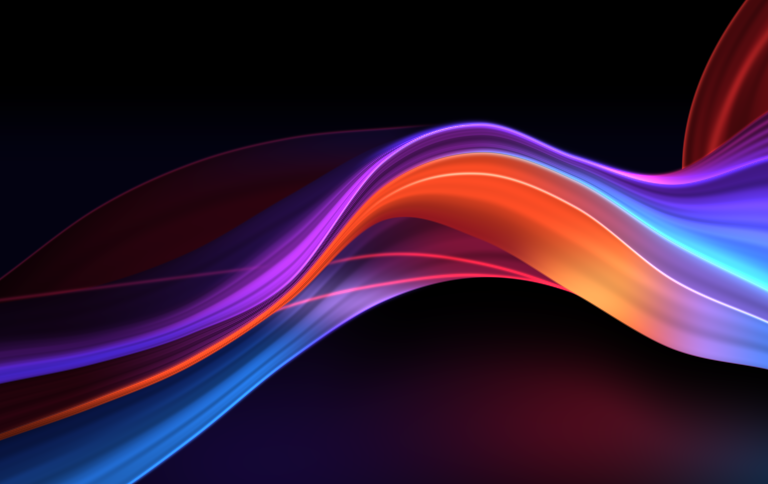
This background is drawn by a Shadertoy shader. Its source:

```glsl
#define INK vec3(.01, .008, .065)
#define MAROON vec3(.15, .012, .05)
#define WINE vec3(.38, .06, .17)
#define INDIGO vec3(.12, .055, .3)
#define VIOLET vec3(.3, .16, .88)
#define MAGENTA vec3(.66, .2, .86)
#define EMBER vec3(.9, .27, .13)
#define GOLD vec3(1, .68, .36)
#define AZURE vec3(.2, .52, .95)
#define CYAN vec3(.25, .85, 1)
#define LAVENDER vec3(.62, .46, .84)

float hash(vec2 p) { return fract(sin(dot(p, vec2(127.1, 311.7))) * 43758.5); }

float noise(vec2 p) {
  vec2 i = floor(p), f = fract(p);
  f *= f * (3. - 2. * f);
  return mix(mix(hash(i), hash(i + vec2(1, 0)), f.x),
             mix(hash(i + vec2(0, 1)), hash(i + 1.), f.x), f.y);
}

// Streaks along a ribbon; s runs across it
float silk(float s, float x) {
  return .55 + .54 * noise(vec2(s * 6., x * 2.)) + .36 * noise(vec2(s * 17., x * 3.));
}

// Smooth height through nine even knots
float curve(float x, float k[9]) {
  float t = clamp(x, 0., 1.) * 8.;
  int i = min(int(t), 7);
  t -= float(i);
  float b = k[i], c = k[i + 1];
  float a = i > 0 ? k[max(i - 1, 0)] : 2. * b - c;
  float d = i < 7 ? k[min(i + 2, 8)] : 2. * c - b;
  return b + .5 * t * (c - a + t * (2. * a - 5. * b + 4. * c - d + t * (3. * (b - c) + d - a)));
}

float ramp(float a, float b, float x) {
  float t = clamp((x - a) / (b - a), 0., 1.);
  return t * t * (3. - 2. * t);
}
float edge(float d) { return ramp(-1., 1., d / (fwidth(d) + 1e-5)); }
float band(float top, float low, float y) { return edge(top - y) * edge(y - low); }
float line(float d, float w) { return exp(-d * d / (w * w)); }
float span(float a, float b, float x) { return ramp(a, a + .1, x) * ramp(b, b - .1, x); }
float glow(vec2 p, vec2 c, vec2 r) { p = (p - c) / r; return exp(-dot(p, p)); }

void mainImage(out vec4 fragColor, in vec2 fragCoord) {
  vec2 p = fragCoord / iResolution.xy;
  float x = p.x, y = p.y;

  // Ribbon outlines
  float veil = curve(x, float[9](.423, .568, .662, .714, .734, .742, .7, .66, .62));
  float haze = curve(x, float[9](.373, .409, .481, .595, .703, .745, .67, .61, .67));
  float crest = curve(x, float[9](.315, .332, .394, .548, .689, .743, .674, .618, .672));
  float fold = curve(x, float[9](.207, .249, .311, .415, .666, .743, .674, .618, .672));
  float rim = curve(x, float[9](.104, .176, .261, .394, .614, .685, .627, .502, .402));
  float glint = curve(x, float[9](.1, .172, .255, .385, .59, .641, .571, .423, .334));
  float belly = curve(x, float[9](.09, .16, .245, .375, .545, .506, .392, .28, .237));
  float under = curve(x, float[9](-.16, -.048, .093, .253, .378, .427, .392, .28, .237));
  float seam = curve(x, float[9](.2, .26, .33, .43, .474, .456, .392, .28, .237));
  float hem = curve(x, float[9](.09, .18, .285, .367, .413, .431, .395, .28, .237));
  float swell = curve(x, float[9](.31, .33, .39, .55, .69, .745, .668, .643, .768));

  // Dark backdrop with floor glows
  vec3 col = INK * ramp(.84, .66, y);
  vec3 ground = vec3(.07, .025, .2) * glow(p, vec2(.33, .04), vec2(.3, .26))
    + vec3(.29, .035, .075) * glow(p, vec2(.79, .13), vec2(.24, .17))
    + vec3(0, .15, .25) * glow(p, vec2(1.04, .03), vec2(.17, .2));
  ground *= mix(1., ramp(-.02, .22, under - y), ramp(.4, .55, x));
  col = mix(col, ground, edge(under - y));

  // Red petal in the upper corner
  float rise = (y - .647) / .353, petal = x - .888 - .083 * rise * rise;
  vec3 petalCol = vec3(.3, .035, .05) * silk(petal * 7., y)
    + vec3(.45, .12, .1) * (line(petal, .004) + .6 * line(petal - .035 - .03 * rise, .007));
  col = mix(col, petalCol, edge(petal) * edge(y - swell));

  // Translucent veils behind the crest
  float back = edge(y - rim) * ramp(.59, .5, x);
  vec3 veilCol = mix(MAROON, INDIGO * .6, ramp(.15, .5, x) * ramp(.12, 0., veil - y));
  veilCol *= silk((veil - y) * 2., x) * ramp(-.25, .2, x);
  col = mix(col, veilCol, back * edge(veil - y));
  col += WINE * .5 * line(y - veil, .003) * back;
  vec3 hazeCol = mix(vec3(.06, .015, .11), INDIGO, ramp(.05, .4, x));
  col = mix(col, hazeCol * silk((haze - y) * 4., x), back * edge(haze - y) * .8);
  col += WINE * .5 * line(y - .38 - .2 * x, .004) * ramp(.43, .3, x);

  // Bundle of strands on the right
  float right = ramp(.74, .86, x);
  col = mix(col, vec3(.22, .04, .2), band(swell, crest, y) * right);
  for (float f = 0.; f < 1.1; f += .2)
    col += mix(WINE, VIOLET, f) * .65 * right * line(y - mix(swell, crest, f), .004 + .006 * f);

  // Sash between fold and rim
  float s = (fold - y) / max(fold - rim, .001);
  vec3 sash = mix(MAROON, vec3(.33, .09, .4), ramp(.08, .38, x));
  sash = mix(sash, mix(vec3(.25, .09, .5), AZURE, ramp(.1, 1., s)), ramp(.58, .98, x));
  sash += VIOLET * .45 * ramp(.7, 1., x) * line(s - .45, .3);
  col = mix(col, sash * silk(s, x), band(fold, rim, y));

  // Magenta ribbon with a blue lower band
  float m = (crest - y) / max(crest - fold, .001);
  vec3 ribbon = mix(vec3(.3, .08, .46), MAGENTA, ramp(.12, .4, x));
  ribbon = mix(ribbon, VIOLET, line(m - .85, .2) * ramp(.42, .1, x));
  ribbon = mix(ribbon, VIOLET, ramp(.46, .58, x));
  col = mix(col, ribbon * silk(m, x), ramp(0., .65, m) * band(crest, fold, y));

  // Lower sheet, blue turning to wine
  float t = (rim - y) / max(rim - under, .001), body = band(rim, under, y);
  vec3 sheet = mix(vec3(.035, .09, .3), vec3(.13, .42, .8), ramp(.05, .9, t));
  sheet = mix(sheet, mix(vec3(.22, .07, .26), WINE, ramp(.45, .6, x)), ramp(.32, .5, x));
  sheet = mix(sheet, LAVENDER, .75 * glow(p, vec2(.47, .375), vec2(.12, .05)));
  col = mix(col, sheet * silk(t, x), body);
  col += vec3(.55, .08, .08) * body * (line(y - seam, .004) * span(.38, .8, x)
    + line(y - hem, .004) * span(.26, .8, x));
  col += mix(AZURE, VIOLET, ramp(.3, .45, x)) * .6 * line(y - under, .005) * ramp(.58, .45, x);

  // Glowing arch
  float a = (rim - y) / max(rim - belly, .001);
  vec3 arch = mix(EMBER, vec3(.52, .08, .11), ramp(.5, 1., a) * span(.4, .76, x));
  arch = mix(arch, GOLD, .9 * glow(p, vec2(.785, .4), vec2(.1)));
  arch = mix(arch, LAVENDER, ramp(.8, .93, x));
  arch = mix(arch, vec3(.28, .46, .86), ramp(.9, 1.02, x));
  arch = mix(arch, vec3(.48, .36, .8), edge(y - glint) * ramp(.62, .92, x) * .75);
  arch *= mix(.4, 1., ramp(0., .3, x)) * mix(1., silk(a * .7, x), .5);
  col = mix(col, arch, band(rim, belly, y));

  // Bright edges
  col += mix(EMBER, CYAN, ramp(.48, .68, x)) * .5 * line(y - rim, .006) * ramp(-.1, .3, x);
  col += CYAN * .45 * line(y - rim - .01, .028) * ramp(.6, 1., x);
  col += .45 * line(y - glint, .003) * ramp(.45, .6, x);
  col += VIOLET * .8 * line(y - crest, .007) * ramp(.45, .55, x);
  col += LAVENDER * .6 * line(y - fold, .004) * span(.32, .88, x);
  fragColor = vec4(clamp(col, 0., 1.), 1);
}
```
